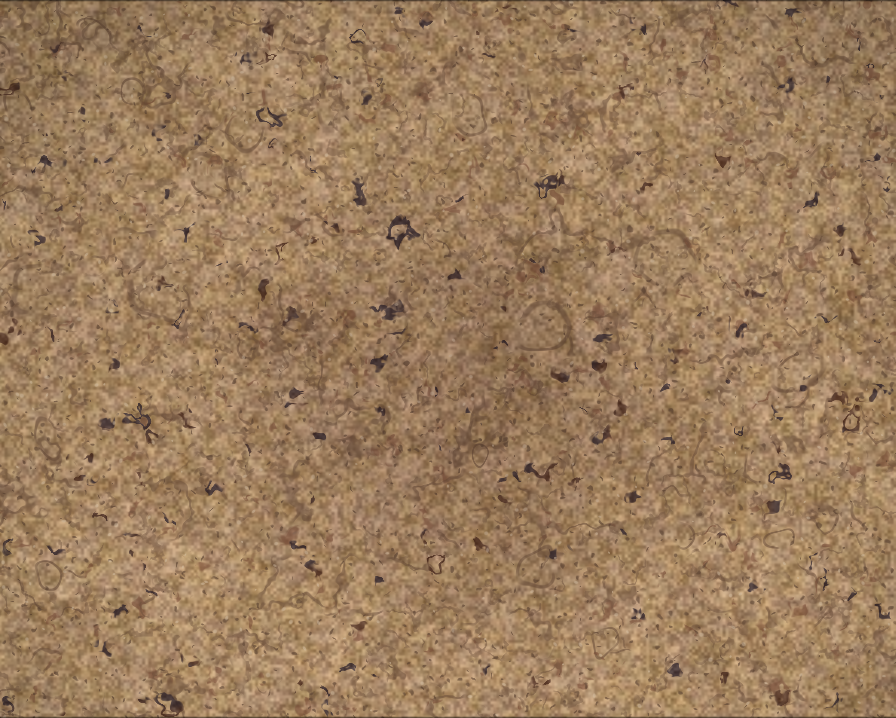
Reproduce this texture procedurally as a Shadertoy shader.

```glsl
const vec3 SAND = vec3(0.628, 0.506, 0.382);
const vec3 INK = vec3(0.215, 0.165, 0.185);
const vec3 RUST = vec3(0.43, 0.265, 0.195);
const vec3 UMBER = vec3(0.38, 0.275, 0.21);
const vec3 PEBBLE = vec3(0.61, 0.50, 0.385);
const vec3 QUARTZ = vec3(0.79, 0.71, 0.62);

float hash(vec2 p) {
    vec3 q = fract(p.xyx * 0.1031);
    q += dot(q, q.yzx + 33.33);
    return fract((q.x + q.y) * q.z);
}

vec2 hash2(vec2 p) {
    return vec2(hash(p + 11.7), hash(p + 57.3));
}

float noise(vec2 p) {
    vec2 i = floor(p), f = fract(p);
    f = f * f * (3.0 - 2.0 * f);
    return mix(mix(hash(i), hash(i + vec2(1, 0)), f.x),
               mix(hash(i + vec2(0, 1)), hash(i + vec2(1, 1)), f.x), f.y);
}

float fbm(vec2 p) {
    float sum = 0.0, amp = 0.53;
    for (int k = 0; k < 4; k++) {
        sum += amp * noise(p);
        p = mat2(1.6, 1.2, -1.2, 1.6) * p + 7.1;
        amp *= 0.5;
    }
    return sum;
}

vec2 warp(vec2 p, float freq, float amount) {
    return p + amount * (vec2(noise(p * freq), noise(p * freq + 31.4)) - 0.5);
}

vec2 rotate(vec2 p, float angle) {
    float c = cos(angle), s = sin(angle);
    return vec2(c * p.x - s * p.y, s * p.x + c * p.y);
}

// Relative distance to the nearest scattered ellipse: 1 on its rim
float scatter(vec2 p, float cell, float density, float radius, float stretch, float seed) {
    float nearest = 9.0;
    vec2 home = floor(p / cell);
    for (int j = -1; j <= 1; j++)
    for (int i = -1; i <= 1; i++) {
        vec2 id = home + vec2(i, j);
        vec2 place = hash2(id + seed), shape = hash2(id + seed + 101.9);
        if (hash(id + seed + 203.1) > density) continue;
        vec2 d = rotate(p - (id + place) * cell, 6.2832 * shape.x);
        d.y *= 1.0 + stretch * hash(id + seed + 307.7);
        nearest = min(nearest, length(d) / (radius * mix(0.4, 1.0, shape.y)));
    }
    return nearest;
}

float fill(float d, float softness) {
    return 1.0 - smoothstep(1.0 - softness, 1.0 + softness, d);
}

// Thin broken lines along a noise contour
float cracks(vec2 p, float freq, float width) {
    float line = abs(fbm(p * freq) - 0.5) / freq;
    float patches = smoothstep(0.52, 0.68, noise(p * freq * 1.7 + 43.0));
    return patches * (1.0 - smoothstep(width * 0.3, width, line));
}

// Dim warm centre, bright ring, dim corners
vec3 lighting(vec2 p, vec2 size) {
    float r = length((p - size * vec2(0.52, 0.44)) * vec2(0.9, 1.0));
    float ring = smoothstep(0.05, 0.42, r);
    float corner = smoothstep(0.42, 0.85, r);
    vec3 light = mix(vec3(0.935, 0.915, 0.91), vec3(1.055, 1.06, 1.04), ring);
    return light * (1.0 - 0.15 * corner) * (1.02 - 0.045 * p.y);
}

void mainImage(out vec4 fragColor, in vec2 fragCoord) {
    vec2 p = fragCoord / iResolution.y;
    vec2 size = vec2(iResolution.x / iResolution.y, 1.0);
    vec2 ragged = warp(warp(p, 75.0, 0.022), 170.0, 0.009);
    vec2 wavy = warp(p, 32.0, 0.018);
    float breakup = smoothstep(0.25, 0.48, noise(p * 135.0 + 9.0));

    // Sand grains and soft mottling
    float grain = 0.19 * (noise(p * 235.0) - 0.5) + 0.12 * (noise(p * 118.0 + 5.0) - 0.5);
    float mottle = 0.13 * (fbm(p * 34.0) - 0.5) + 0.05 * (noise(p * 9.0) - 0.5);
    vec3 col = SAND + (grain + mottle) * vec3(1.0, 0.97, 0.88);
    col.b += 0.065 * (noise(p * 62.0 + 71.0) - 0.5);
    col.r += 0.03 * (noise(p * 90.0 + 23.0) - 0.5);

    // Faint pebbles with broken rims
    float stone = scatter(wavy, 0.17, 0.42, 0.046, 0.8, 3.0);
    float rim = 1.0 - smoothstep(0.04, 0.13, abs(stone - 1.0));
    col = mix(col, PEBBLE + 0.8 * grain, 0.4 * fill(stone, 0.12));
    col = mix(col, UMBER, 0.55 * rim * smoothstep(0.35, 0.65, noise(p * 42.0)));

    // Brown stains, cracks and tiny pits
    float stain = fill(scatter(ragged, 0.052, 0.38, 0.0125, 1.0, 19.0), 0.45);
    col = mix(col, RUST, 0.55 * stain * breakup);
    col = mix(col, UMBER, 0.5 * cracks(p, 17.0, 0.0022));
    col = mix(col, UMBER, 0.4 * cracks(p + 4.7, 36.0, 0.0016));
    float pit = fill(scatter(warp(p, 160.0, 0.006), 0.0155, 0.36, 0.0036, 1.3, 37.0), 0.5);
    col = mix(col, UMBER * 0.85, 0.6 * pit);

    // Dark mineral specks and hooked flakes
    float speck = fill(scatter(ragged, 0.056, 0.37, 0.0125, 1.6, 53.0), 0.3);
    float hook = scatter(ragged, 0.13, 0.4, 0.019, 0.7, 71.0);
    float flake = (1.0 - smoothstep(0.12, 0.32, abs(hook - 0.85))) * smoothstep(0.48, 0.6, noise(p * 38.0 + 3.0));
    vec3 mineral = mix(INK, RUST * 0.72, smoothstep(0.45, 0.75, noise(p * 21.0 + 15.0)));
    col = mix(col, mineral + 0.5 * grain, 0.84 * max(speck * breakup, flake));

    // Pale sparkling grains
    float spark = fill(scatter(p, 0.027, 0.24, 0.0033, 0.8, 89.0), 0.5);
    col = mix(col, QUARTZ, 0.5 * spark);

    // Uneven lamp light and thin dark borders
    col *= lighting(p, size);
    float border = min(p.y, 1.0 - p.y);
    col *= mix(0.55, 1.0, smoothstep(0.0005, 0.003, border));
    fragColor = vec4(clamp(col, 0.0, 1.0), 1.0);
}
```
